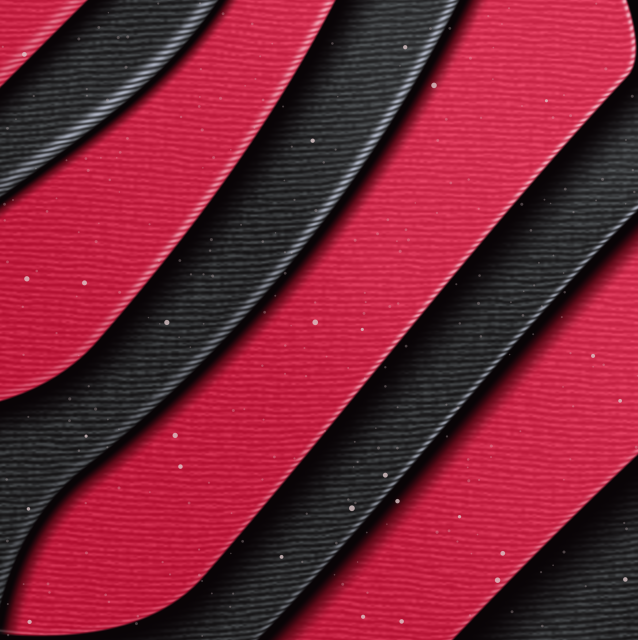
Reproduce this texture procedurally as a Shadertoy shader.

```glsl
// Ribbed satin with raised diagonal bands of red and black, glossy ridges and lint.

const vec3 RED = vec3(0.70, 0.06, 0.19);
const vec3 LIGHT_RED = vec3(0.90, 0.26, 0.39);
const vec3 DARK_RED = vec3(0.34, 0.03, 0.08);
const vec3 BLACK = vec3(0.09, 0.085, 0.09);
const vec3 GRAY = vec3(0.32, 0.335, 0.345);
const vec3 SHADOW = vec3(0.035, 0.015, 0.025);
const vec3 RED_GLOSS = vec3(0.95, 0.72, 0.77);
const vec3 BLACK_GLOSS = vec3(0.74, 0.76, 0.83);
const vec3 LINT = vec3(0.87, 0.78, 0.79);

const float RIB_COUNT = 96.0;
const float RIB_BEND = 0.009;
const float LINT_CELLS = 17.0;
const float DUST_CELLS = 62.0;

// Band edges: cubic coefficients across the diagonal, lowest order first.
const int EDGES = 7;
const vec4 CURVE[EDGES] = vec4[EDGES](
    vec4(-0.860, 0.00, 0.00, 0.00), vec4(-0.645, 0.10, -0.25, -0.40),
    vec4(-0.352, -0.15, -0.13, -0.04), vec4(-0.127, -0.09, -0.17, 0.00),
    vec4(0.170, -0.10, 0.00, 0.03), vec4(0.367, -0.085, 0.00, 0.06),
    vec4(0.706, 0.00, 0.05, 0.00));
// Rounded lower ends: where the turn starts, and how strongly it bends.
const vec2 TURN[EDGES] = vec2[EDGES](
    vec2(0.0), vec2(0.0), vec2(0.62, -1.15), vec2(0.40, 1.20),
    vec2(0.42, -1.45), vec2(0.0), vec2(0.0));
// Ridge width, ridge gloss, width of the shadow beyond it.
const vec3 RELIEF[EDGES] = vec3[EDGES](
    vec3(0.013, 0.50, 0.050), vec3(0.014, 0.80, 0.024),
    vec3(0.009, 0.75, 0.065), vec3(0.010, 0.75, 0.036),
    vec3(0.006, 0.70, 0.075), vec3(0.006, 0.75, 0.048),
    vec3(0.006, 0.35, 0.100));

float hash(vec2 p) {
    return fract(sin(dot(p, vec2(127.1, 311.7))) * 43758.5453);
}

float noise(vec2 p) {
    vec2 i = floor(p), f = fract(p);
    f = f * f * (3.0 - 2.0 * f);
    return mix(mix(hash(i), hash(i + vec2(1, 0)), f.x),
               mix(hash(i + vec2(0, 1)), hash(i + vec2(1, 1)), f.x), f.y);
}

// Signed distance to an edge; positive to its lower right.
float edgeDistance(int i, float along, float across) {
    vec4 c = CURVE[i];
    float u = along - 1.0;
    float low = max(TURN[i].x - along, 0.0);
    float high = i == 4 ? max(along - 1.86, 0.0) : 0.0;
    float y = c.x + u * (c.y + u * (c.z + u * c.w))
            + TURN[i].y * low * low - 8.0 * high * high;
    float slope = c.y + u * (2.0 * c.z + 3.0 * u * c.w)
                - 2.0 * TURN[i].y * low - 16.0 * high;
    return (across - y) / sqrt(2.0 * (1.0 + slope * slope));
}

// Sparse round specks, one at most in each cell.
float specks(vec2 p, float cells, float chance, float radius, float px) {
    vec2 id = floor(p * cells);
    vec2 center = (id + 0.2 + 0.6 * vec2(hash(id + 3.1), hash(id + 7.7))) / cells;
    float r = radius * (0.5 + 0.7 * hash(id + 5.3));
    float dist = length(p - center);
    return step(hash(id), chance) * (1.0 - smoothstep(r - px, r + px, dist));
}

void mainImage(out vec4 fragColor, in vec2 fragCoord) {
    vec2 p = fragCoord / iResolution.y;
    float px = 0.7 / iResolution.y;
    float along = p.x + p.y, across = p.x - p.y;

    // Band under this point, and distances to the edges on both sides
    int band = 0;
    float behind = 1.0, ahead = 1.0;
    for (int i = 0; i < EDGES; i++) {
        float d = edgeDistance(i, along, across);
        if (d > 0.0) { band = i + 1; behind = d; ahead = 1.0; }
        else ahead = min(ahead, -d);
    }
    bool isRed = band % 2 == 0;
    vec3 ridge = RELIEF[min(band, EDGES - 1)];
    float shade = behind / RELIEF[max(band - 1, 0)].z;

    // Horizontal cords that bend up over the ridge
    float cordY = p.y + (isRed ? 0.05 : -0.03) * p.x
                + 0.004 * sin(6.0 * p.x + 4.0 * across)
                - RIB_BEND * exp(-ahead / 0.014);
    float wobble = 0.35 * noise(p * vec2(30.0, 70.0));
    float rib = 0.5 + 0.5 * cos(6.2832 * (cordY * RIB_COUNT + wobble));
    float grain = noise(p * vec2(170.0, 300.0));
    float weave = rib * (0.6 + 0.6 * grain);
    float cloud = noise(p * 5.0 + 2.0);
    float sheen = smoothstep(0.5, 1.9, along + 0.3 * cloud);

    // Cloth colour, rising out of the shadow
    vec3 color;
    if (isRed) {
        vec3 cloth = mix(RED, LIGHT_RED, 0.52 * weave + 0.42 * sheen + 0.12 * (grain - 0.5));
        color = mix(SHADOW, DARK_RED, smoothstep(0.15, 0.6, shade));
        color = mix(color, cloth, smoothstep(0.4, 1.15, shade));
    } else {
        float lift = 0.62 * weave + 0.45 * sheen * cloud + 0.15 * (grain - 0.5);
        color = mix(SHADOW, mix(BLACK, GRAY, lift), smoothstep(0.1, 1.1, shade));
    }

    // Gloss along the ridge, broken up by the cords
    float offset = (ahead - 1.1 * ridge.x) / (0.65 * ridge.x);
    float gloss = ridge.y * exp(-offset * offset) * (0.3 + 0.9 * rib);
    gloss *= mix(0.25, 1.0, smoothstep(0.3, 1.1, along)) * (0.7 + 0.5 * cloud);
    color = mix(color, isRed ? RED_GLOSS : BLACK_GLOSS, clamp(gloss, 0.0, 1.0));
    color = mix(SHADOW, color, smoothstep(0.0, 0.004 + px, ahead));

    // Lint and fine dust
    color = mix(color, LINT, 0.8 * specks(p, LINT_CELLS, 0.09, 0.0038, px));
    color = mix(color, LINT, 0.3 * specks(p, DUST_CELLS, 0.07, 0.0020, px));
    fragColor = vec4(color, 1.0);
}
```
